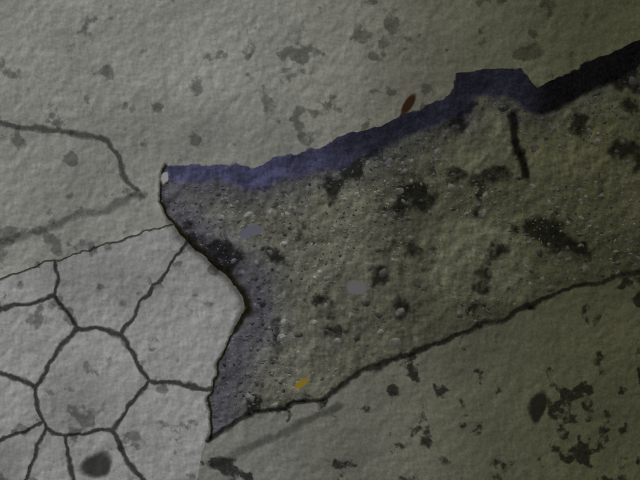
Give the GLSL for this texture, as a Shadertoy shader.

```glsl
// Broken concrete: pale upper, cracked left and dim lower slabs around a pit.
// Polylines outline the pit, Voronoi borders split the left slab, and value
// noise with hashed pebbles forms the surface.
#define ROUGHNESS 0.028
#define LEDGE_DEPTH 0.052
#define CRACK_WIDTH 0.007
#define RELIEF 0.42
#define GRAIN 0.035

// Pit outline, in units of canvas height
const vec2 LEDGE[9] = vec2[](
  vec2(1.36, .925), vec2(1.28, .89), vec2(1.12, .818), vec2(1.08, .855), vec2(.946, .847),
  vec2(.937, .8), vec2(.764, .731), vec2(.53, .653), vec2(.339, .653));
const vec2 LEFT[9] = vec2[](
  vec2(.339, .653), vec2(.33, .575), vec2(.356, .531), vec2(.443, .448), vec2(.495, .401),
  vec2(.507, .349), vec2(.451, .236), vec2(.434, .175), vec2(.44, .08));
const vec2 LOWER[9] = vec2[](
  vec2(.44, .08), vec2(.5, .125), vec2(.573, .149), vec2(.705, .18), vec2(.747, .219),
  vec2(.868, .271), vec2(1.076, .349), vec2(1.2, .401), vec2(1.36, .44));
const vec2 PLATES[10] = vec2[](
  vec2(.226, .427), vec2(.373, .323), vec2(.009, .418), vec2(.043, .306), vec2(.182, .2),
  vec2(.339, .08), vec2(-.035, .149), vec2(.009, .019), vec2(.104, -.016), vec2(.205, 0));

float hash(vec2 p) {
  vec3 q = fract(p.xyx * .1031);
  q += dot(q, q.yzx + 33.33);
  return fract((q.x + q.y) * q.z);
}
float noise(vec2 p) {
  vec2 i = floor(p), f = fract(p);
  f *= f * (3. - 2. * f);
  return mix(mix(hash(i), hash(i + vec2(1, 0)), f.x),
    mix(hash(i + vec2(0, 1)), hash(i + 1.), f.x), f.y);
}
float fbm(vec2 p) {
  float sum = 0., amp = .5;
  for (int i = 0; i < 5; i++, amp *= .5) {
    sum += amp * noise(p);
    p = mat2(1.6, 1.2, -1.2, 1.6) * p + 7.3;
  }
  return sum;
}
float fade(float width, float d) { return smoothstep(width, width * .2, d); }
float segment(vec2 p, vec2 a, vec2 b) {
  vec2 w = p - a, e = b - a;
  return length(w - e * clamp(dot(w, e) / dot(e, e), 0., 1.));
}
// Distance to a chain; side flips for every link below the point
float chain(vec2 p, vec2 v[9], inout float side) {
  float d = 9.;
  for (int i = 0; i < 8; i++) {
    vec2 a = v[i], b = v[i + 1], w = p - a, e = b - a;
    d = min(d, segment(p, a, b));
    if ((a.x > p.x) != (b.x > p.x) && w.y > e.y * w.x / e.x) side = -side;
  }
  return d;
}
float plateBorder(vec2 p) {
  vec2 near = PLATES[0];
  for (int i = 1; i < 10; i++)
    if (distance(p, PLATES[i]) < distance(p, near)) near = PLATES[i];
  float d = 9.;
  for (int i = 0; i < 10; i++) {
    vec2 e = PLATES[i] - near;
    if (dot(e, e) > 1e-5) d = min(d, dot(near + .5 * e - p, normalize(e)));
  }
  return d;
}
// Soft turned oval; box holds centre and radii
float oval(vec2 p, vec4 box, float angle) {
  float c = cos(angle), s = sin(angle);
  return smoothstep(1.25, .75, length(mat2(c, -s, s, c) * (p - box.xy) / box.zw));
}
// Pebble coverage and shade
vec2 pebbles(vec2 p) {
  vec2 cell = floor(p), o = p - cell - .3 - .4 * vec2(hash(cell), hash(cell + 31.));
  float k = hash(cell + 67.), r = .08 + .22 * k * k;
  return vec2(smoothstep(r + .06, r - .06, length(o)) * step(.35, k),
    .2 + .25 * hash(cell + 91.) + .12 * (o.y - o.x) / r);
}

void mainImage(out vec4 fragColor, in vec2 fragCoord) {
  vec2 p = fragCoord / iResolution.y;
  float broad = fbm(p * 7.), rough = fbm(p * 24.), side = -1.;
  vec2 q = p + ROUGHNESS * (vec2(rough, fbm(p * 24. + 40.)) - .5);
  float ledge = chain(q, LEDGE, side), left = chain(q, LEFT, side), lower = chain(q, LOWER, side);
  float pit = smoothstep(-.002, .002, side * min(ledge, min(left, lower)));
  float seam = q.y - .427 - .3 * q.x, flank = q.x - .41 - .3 * q.y;
  float plates = smoothstep(.002, -.002, max(seam, flank)) * (1. - pit);

  // Slabs, dimming to the right
  float dusk = smoothstep(.45, 1.3, p.x), low = step(q.y, .53) * step(0., flank);
  vec3 col = mix(vec3(.47, .47, .45) - .07 * low, vec3(.25, .25, .185), dusk);
  col = mix(col, vec3(.49, .49, .485), plates) * (.84 + .32 * broad);

  // Pit floor, worn blocks and pebbles
  vec3 ground = mix(vec3(.34, .34, .305), vec3(.235, .235, .17), dusk) * (.5 + .7 * broad + .22 * rough);
  float block = max(oval(q, vec4(1, .7, .085, .06), .5), oval(q, vec4(.965, .46, .12, .08), -.2));
  ground = mix(ground, vec3(.32, .32, .26) * (.75 + .5 * rough), block * .65);
  ground *= 1. - .6 * smoothstep(.56, .72, fbm(p * 19. + 3.));
  for (float i = 0.; i < 3.; i++) {
    vec2 stone = pebbles(mat2(.8, .6, -.6, .8) * q * (30. + 27. * i) + i);
    stone.x *= smoothstep(.34, .58, noise(p * 9. + i * 5.)) * (.75 - .5 * block);
    ground = mix(ground, stone.y * vec3(1, 1, .95) * mix(1.2, .8, p.x), stone.x);
  }
  ground *= 1. - .75 * fade(.015, segment(q, vec2(1.07, .76), vec2(1.09, .63)));

  // Ledge shadow, bluish to nearly black
  vec3 shade = mix(vec3(.3, .3, .36), vec3(.14, .14, .16), smoothstep(.53, .86, p.x));
  shade = mix(shade, vec3(.045), smoothstep(1.08, 1.15, p.x)) * (.65 + .7 * rough);
  float depth = LEDGE_DEPTH * mix(.5, 1., smoothstep(.44, .55, p.x)) * (.8 + .4 * broad);
  ground = mix(ground, shade, .92 * smoothstep(.008, -.008, ledge - depth));
  ground *= 1. - vec3(.22, .22, .08) * fade(.13, min(ledge, left));
  col = mix(col, ground, pit);

  // Rims, cracks and faint folds
  float gap = mix(.007, .021, smoothstep(.29, .36, p.y) * smoothstep(.56, .5, p.y));
  col = mix(col, vec3(.075, .07, .035), fade(gap, left) * mix(.4, .9, pit));
  col *= 1. - .6 * fade(.009, lower) * smoothstep(.15, .4, broad);
  float crack = min(plateBorder(q), abs(seam));
  col = mix(col, vec3(.13, .13, .11), .8 * plates * fade(CRACK_WIDTH * (.5 + broad), crack));
  vec2 bend = vec2(.226, .705);
  float arc = min(segment(q, vec2(0, .745), bend), segment(q, bend, vec2(.286, .6)));
  col *= 1. - .45 * fade(.009, arc);
  float fold = min(segment(q, vec2(0, .49), vec2(.286, .59)), segment(q, vec2(.44, .03), vec2(.71, .15)));
  col *= 1. - .27 * fade(.012, fold);

  // Pocks, relief and grain
  col *= 1. - .28 * (1. - pit) * smoothstep(.62, .73, fbm(p * 27. + 12.)) * (1. + low);
  col *= 1. + RELIEF * (fbm(p * 65. + 9.) - fbm(p * 65. + vec2(9.3, 8.7))) * (1. + pit);
  col += GRAIN * (noise(p * 330.) - .5);

  // Hollows, stones and leaves
  col *= 1. - .6 * max(oval(q, vec4(.2, .03, .035, .025), .5), oval(q, vec4(1.12, .15, .03, .018), 1.2));
  col = mix(col, vec3(.35), oval(q, vec4(.738, .4, .025, .014), -.3));
  col = mix(col, vec3(.33, .33, .38), oval(q, vec4(.526, .517, .021, .012), .2));
  col = mix(col, vec3(.53), oval(q, vec4(.344, .63, .014, .008), 1.2));
  col = mix(col, vec3(.46, .39, .13), oval(p, vec4(.628, .201, .017, .007), .6));
  col = mix(col, vec3(.17, .11, .07), oval(p, vec4(.851, .783, .024, .009), 1.));
  fragColor = vec4(clamp(col, 0., 1.), 1);
}
```
